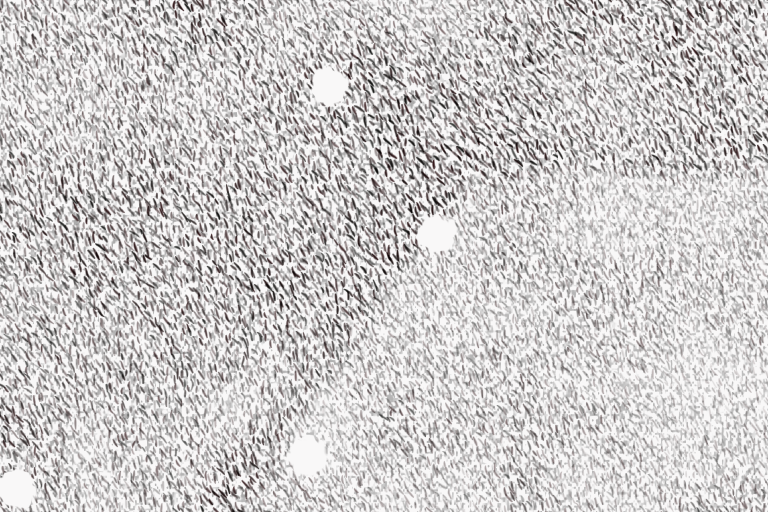
Write a WebGL 2 fragment shader that draws this texture.

```glsl
#version 300 es
precision highp float;
// Short slanted ink strokes on white paper, shaded in drifts around a few bare round spots.

uniform vec2 u_resolution;
out vec4 fragColor;

// Integer hash: three random values in 0..1 per cell and layer.
vec3 hash3(vec2 cell, int layer) {
    uvec3 v = uvec3(ivec3(ivec2(cell), layer)) * 1664525u + 1013904223u;
    v.x += v.y * v.z; v.y += v.z * v.x; v.z += v.x * v.y;
    v ^= v >> 16u;
    v.x += v.y * v.z; v.y += v.z * v.x; v.z += v.x * v.y;
    return vec3(v >> 8u) / 16777216.0;
}

float noise(vec2 p) {
    vec2 i = floor(p), f = fract(p);
    f = f * f * (3.0 - 2.0 * f);
    float low = mix(hash3(i, 7).x, hash3(i + vec2(1, 0), 7).x, f.x);
    float high = mix(hash3(i + vec2(0, 1), 7).x, hash3(i + vec2(1, 1), 7).x, f.x);
    return mix(low, high, f.y);
}

float fbm(vec2 p) {
    return 0.5 * noise(p) + 0.3 * noise(p * 2.1 + 17.0) + 0.2 * noise(p * 4.3 + 41.0);
}

// Broad shading: a pale lower right field with a dark rim along its border.
float inkTone(vec2 p) {
    vec2 w = p + 0.07 * (vec2(fbm(p * 7.0), fbm(p * 7.0 + 31.0)) - 0.5);
    float border = min(w.x - 0.57 - 0.7 * (w.y - 0.18), 0.67 - w.y);
    float pale = smoothstep(-0.03, 0.05, border);
    float rim = smoothstep(-0.13, -0.02, border) * (1.0 - pale);
    float tone = mix(0.68, 0.44, pale) + 0.17 * rim;
    tone *= mix(0.86, 1.0, smoothstep(0.36, 0.5, w.y));
    return clamp(tone + 0.75 * (fbm(p * 5.0 + 3.0) - 0.5), 0.25, 1.0);
}

// Ragged bare spots strung along a cubic path.
float bareSpots(vec2 p) {
    float ragged = 0.014 * (noise(p * 95.0) - 0.5);
    float bare = 0.0;
    for (int k = 0; k < 4; k++) {
        float t = float(k);
        vec2 centre = vec2(0.035, 0.043) + t * (vec2(0.678, -0.296)
                    + t * (vec2(-0.0865, 0.4475) + t * vec2(-0.024, -0.0872)));
        bare = max(bare, 1.0 - smoothstep(0.034, 0.041, length(p - centre) + ragged));
    }
    return bare;
}

// Multiplies the paper by every tapered stroke near p.
vec3 drawStrokes(vec3 colour, vec2 p, float tone, float pixel) {
    vec2 cellSize = vec2(0.0105, 0.0175);
    float lean = 0.43 + 0.35 * (noise(p * 4.0 + 9.0) - 0.5);
    vec2 q = mat2(0.906, -0.423, 0.423, 0.906) * p;
    q += 0.003 * (vec2(noise(p * 80.0), noise(p * 80.0 + 53.0)) - 0.5);
    float column = floor(q.x / cellSize.x);
    for (int i = -1; i <= 1; i++) {
        float col = column + float(i);
        float shift = hash3(vec2(col, 0.0), 1).x;
        float row = floor(q.y / cellSize.y + shift);
        for (int j = -1; j <= 1; j++) {
            vec2 cell = vec2(col, row + float(j));
            vec3 place = hash3(cell, 2), shape = hash3(cell, 3);
            vec2 centre = cell + 0.5 + 0.85 * (place.xy - 0.5) - vec2(0.0, shift);
            float turn = lean - 0.437 + 0.8 * (place.z - 0.5);
            vec2 d = q - centre * cellSize;
            d = vec2(cos(turn) * d.x + sin(turn) * d.y, cos(turn) * d.y - sin(turn) * d.x);
            float halfLength = mix(0.005, 0.0105, shape.x) * mix(0.8, 1.05, tone);
            float along = d.y / halfLength;
            d.x += 0.0018 * (shape.y - 0.5) * (along * along + along);
            float width = 0.0021 * mix(0.75, 1.1, tone) * (1.0 - 0.45 * along * along);
            float dist = length(vec2(d.x, max(abs(d.y) - halfLength, 0.0))) - max(width, 0.0007);
            float cover = 1.0 - smoothstep(-pixel, pixel, dist);
            float ink = min(tone * mix(0.4, 1.15, shape.z), 0.95);
            vec3 inkColour = mix(vec3(0.17, 0.05, 0.06), vec3(0.07, 0.08, 0.07), shape.y);
            colour *= 1.0 - cover * ink * (1.0 - inkColour);
        }
    }
    return colour;
}

void main() {
    vec2 p = gl_FragCoord.xy / u_resolution.y;
    float pixel = 1.0 / u_resolution.y;
    float tone = inkTone(p);
    vec3 paper = vec3(0.975, 0.972, 0.972);

    // Faint grey smudges between the strokes
    float smudge = smoothstep(0.42, 0.95, noise(p * vec2(260.0, 190.0)));
    vec3 colour = paper * (1.0 - 0.34 * smudge * mix(0.6, 1.0, tone));

    colour = drawStrokes(colour, p, tone, pixel);
    fragColor = vec4(mix(colour, paper, bareSpots(p)), 1.0);
}
```
